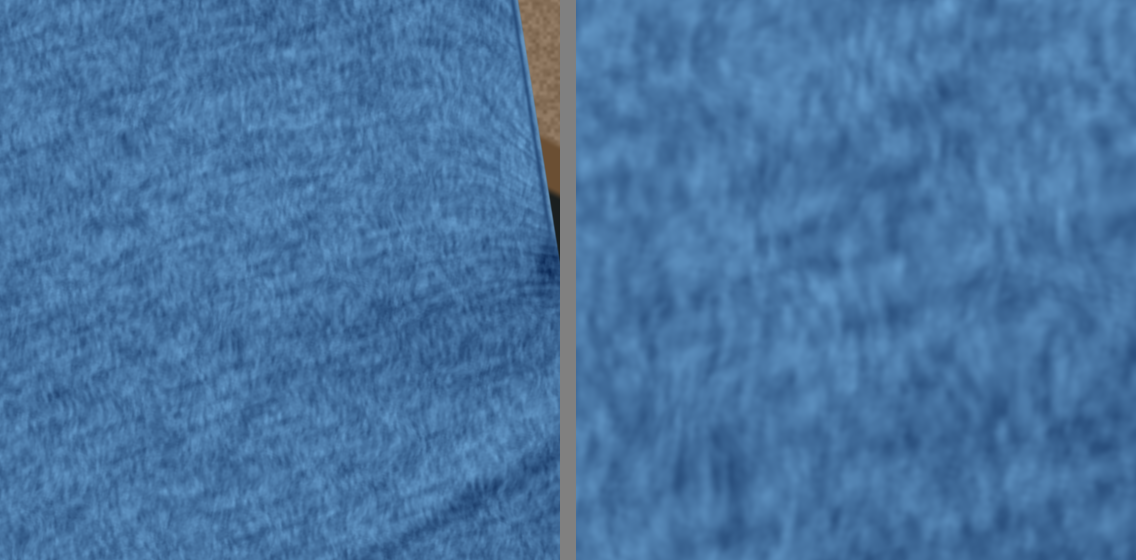
Left, the full canvas; right, a detail of the centre.
A WebGL 2 fragment shader for this texture:

```glsl
#version 300 es
precision highp float;
// Soft heathered blue cloth with a hem at the upper right and a fold below it.
// Stretched value noise makes upright fibres and slanted creases; smooth
// bumps shade the drape, and a slanted edge reveals the tan ground behind.

uniform vec2 u_resolution;
out vec4 fragColor;

float hash(vec2 p) {
  vec3 q = fract(vec3(p.xyx) * 0.1031);
  q += dot(q, q.yzx + 33.33);
  return fract((q.x + q.y) * q.z);
}

// Value noise from -1 to 1
float noise(vec2 p) {
  vec2 cell = floor(p), f = fract(p);
  f = f * f * (3.0 - 2.0 * f);
  float low = mix(hash(cell), hash(cell + vec2(1, 0)), f.x);
  float high = mix(hash(cell + vec2(0, 1)), hash(cell + vec2(1, 1)), f.x);
  return 2.0 * mix(low, high, f.y) - 1.0;
}

vec2 rotate(vec2 p, float angle) {
  float c = cos(angle), s = sin(angle);
  return vec2(c * p.x + s * p.y, c * p.y - s * p.x);
}

float bump(float x, float width) {
  return exp(-x * x / (width * width));
}

// Fine fibres, leaning slightly and bent by a slow warp
float fibres(vec2 p) {
  p += 0.006 * vec2(noise(p * 19.0), noise(p * 17.0 + 40.0));
  float tone = 0.85 * noise(rotate(p, 0.16) * vec2(135, 58) + 11.0);
  tone += 0.6 * noise(rotate(p, -0.12) * vec2(190, 85) + 71.0);
  return tone + 0.3 * noise(rotate(p, 0.5) * 230.0 + 23.0);
}

// Short creases rising to the right, turning downward beside the hem
float creases(vec2 p) {
  vec2 q = rotate(p, 0.36);
  q.y += 0.012 * noise(p * 9.0 + 5.0);
  q.y += 0.9 * pow(max(p.x - 0.72, 0.0), 2.0) * smoothstep(0.4, 0.8, p.y) * 4.0;
  float tone = 0.65 * noise(q * vec2(19, 72) + 31.0);
  tone += 0.45 * noise(q * vec2(36, 105) + 83.0);
  return tone - 0.45 * smoothstep(0.35, 0.9, noise(q * vec2(15, 60) + 57.0));
}

// Broad light and shadow of the hanging cloth
float drape(vec2 p) {
  float tone = 0.3 * noise(rotate(p, 0.4) * vec2(3, 7) + 9.0);
  vec2 hollow = rotate(p - vec2(0.84, 0.45), 0.35);
  tone -= 0.75 * exp(-dot(hollow * vec2(3.4, 9.5), hollow * vec2(3.4, 9.5)));
  tone += 0.45 * bump(p.x - 0.95, 0.05) * smoothstep(0.56, 0.68, p.y);
  tone -= 2.2 * bump(length((p - vec2(0.985, 0.525)) * vec2(1.0, 0.6)), 0.028);

  // Fold: lit ridge above a narrow shadow
  float run = p.x - 0.61;
  float height = p.y - 0.5 * run - 0.2 * run * run + 0.008 * noise(p * 14.0);
  float strength = smoothstep(-0.15, 0.12, run);
  tone += strength * 0.6 * bump(height - 0.045, 0.045);
  tone -= strength * 1.25 * bump(height + 0.018, 0.022);
  tone -= strength * 0.5 * smoothstep(0.0, -0.04, height);
  return tone;
}

// Speckled tan surface, brown strip and dark gap
vec3 ground(vec2 p) {
  vec3 color = vec3(0.53, 0.44, 0.35) + 0.05 * noise(p * 150.0) + 0.03 * noise(p * 70.0);
  float slope = p.y + 0.5 * (p.x - 0.98);
  color = mix(vec3(0.42, 0.31, 0.20), color, smoothstep(0.74, 0.76, slope));
  return mix(vec3(0.10, 0.12, 0.12), color, smoothstep(0.65, 0.67, slope));
}

void main() {
  vec2 p = gl_FragCoord.xy / u_resolution;

  // Woven surface
  float tone = 0.85 * fibres(p) + 0.8 * creases(p) + drape(p) + 0.08;
  vec3 color = vec3(0.275, 0.452, 0.634) + tone * vec3(0.066, 0.083, 0.084);

  // Hem: dark seam with a pale rim
  float inside = 0.925 + 0.16 * (1.0 - p.y) - p.x;
  float hem = smoothstep(0.54, 0.62, p.y);
  color = mix(color, vec3(0.13, 0.27, 0.45), 0.75 * hem * bump(inside - 0.010, 0.004));
  color = mix(color, vec3(0.42, 0.58, 0.72), 0.6 * hem * bump(inside - 0.002, 0.003));

  float soft = max(0.002, 1.0 / u_resolution.x);
  color = mix(ground(p), color, smoothstep(-soft, soft, inside));
  fragColor = vec4(clamp(color, 0.0, 1.0), 1.0);
}
```
